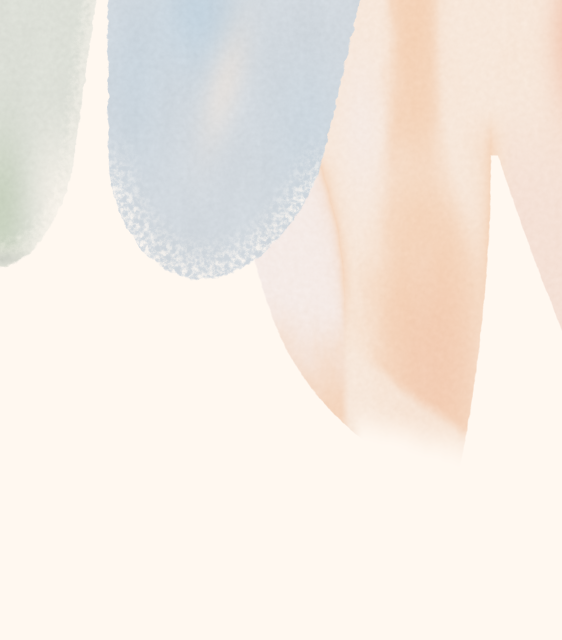
Give the GLSL for this background, as a Shadertoy shader.

```glsl
#define PAPER vec3(1.0, 0.972, 0.942)
#define SAGE vec3(0.865, 0.875, 0.845)
#define SKY vec3(0.825, 0.85, 0.872)
#define DEEP_SKY vec3(0.75, 0.82, 0.87)
#define CREAM vec3(0.968, 0.908, 0.858)
#define BLUSH vec3(0.96, 0.922, 0.905)
#define APRICOT vec3(0.955, 0.815, 0.705)
#define CORAL vec3(0.94, 0.755, 0.665)
#define GRAIN_FREQ 120.0
#define GRAIN_DEPTH 0.035
#define EDGE_ROUGH 0.006

vec2 hashGradient(vec2 cell) {
    vec2 h = vec2(dot(cell, vec2(127.1, 311.7)), dot(cell, vec2(269.5, 183.3)));
    return 2.0 * fract(sin(h) * 43758.5) - 1.0;
}

float gradientNoise(vec2 p) {
    vec2 i = floor(p), f = fract(p);
    vec2 u = f * f * (3.0 - 2.0 * f), e = vec2(1.0, 0.0);
    float low = mix(dot(hashGradient(i), f), dot(hashGradient(i + e.xy), f - e.xy), u.x);
    float high = mix(dot(hashGradient(i + e.yx), f - e.yx), dot(hashGradient(i + 1.0), f - 1.0), u.x);
    return mix(low, high, u.y);
}

float fbm(vec2 p) {
    float sum = 0.0, amp = 0.6;
    for (int i = 0; i < 4; i++) {
        sum += amp * gradientNoise(p);
        p = mat2(1.6, 1.2, -1.2, 1.6) * p;
        amp *= 0.5;
    }
    return sum;
}

float blob(vec2 p, vec2 center, vec2 radius) {
    vec2 q = (p - center) / radius;
    return exp(-dot(q, q));
}

// Distance to a hanging petal with straight sides and a rounded tip
float petal(vec2 p, float left, float right, float roundStart, float tip) {
    float halfWidth = 0.5 * (right - left);
    float x = (p.x - 0.5 * (left + right)) / halfWidth;
    float y = max(p.y - roundStart, 0.0) / (tip - roundStart);
    return (length(vec2(x, y)) - 1.0) * halfWidth;
}

float coverage(float dist) {
    float aa = 1.0 / iResolution.y;
    return 1.0 - smoothstep(-aa, aa, dist);
}

// Merged warm petals: colour in rgb, opacity in a
vec4 warmWash(vec2 p, float rough, float wash) {
    float s = max(p.y - 0.404, -0.1);
    float leftEdge = 0.397 + 0.28 * s + 4.0 * s * s * s;
    float drop = max(p.y - 0.24, 0.0);
    float rightEdge = 0.767 - 0.2 * drop * drop;
    float nextEdge = 0.777 + 0.33 * drop + 0.13 * drop * drop;
    float gap = min(min(p.x - rightEdge, nextEdge - p.x), p.y - 0.243);
    float alpha = coverage(max((leftEdge - p.x) * 0.8, gap) + rough * 0.5);

    // Vertical band that widens downwards, cut by a pale diagonal
    float widen = smoothstep(0.2, 0.48, p.y);
    float bx = (p.x - mix(0.647, 0.668, widen) + 0.025 * wash) / mix(0.04, 0.09, widen);
    float band = exp(-bx * bx * bx * bx) * (0.85 - 0.3 * blob(p, vec2(0.66, 0.27), vec2(0.2, 0.06)));
    float diagonal = p.y - 0.573 - 0.75 * (p.x - 0.6) + 0.025 * wash;
    band *= 1.0 - 0.85 * smoothstep(-0.005, 0.025, diagonal);
    vec3 color = mix(CREAM, APRICOT, clamp(band + 0.25 * wash, 0.0, 1.0));
    color = mix(color, CORAL, 0.4 * band * blob(p, vec2(0.68, 0.57), vec2(0.07, 0.15)));
    color = mix(color, BLUSH, 0.7 * blob(p, vec2(0.565, 0.2), vec2(0.035, 0.12)));

    // Pale fold on the left with a pigment rim
    float bend = max(0.5 - p.y, 0.0);
    float fold = p.x - 0.54 + 0.7 * bend * bend + 0.012 * wash;
    float below = smoothstep(0.22, 0.27, p.y);
    float stain = 0.8 * smoothstep(0.46, 0.66, p.y + 0.1 * wash);
    color = mix(color, mix(BLUSH, APRICOT, stain), below * (1.0 - smoothstep(-0.008, 0.006, fold)));
    float rim = exp(-abs(fold) / 0.009) * below * (1.0 - smoothstep(0.42, 0.58, p.y));
    color = mix(color, APRICOT, 0.7 * rim);

    // Right rim, blushing neighbour and coral corner
    float side = exp(-abs(rightEdge - p.x) / 0.014) * smoothstep(0.16, 0.24, p.y);
    color = mix(color, APRICOT, 0.75 * side * (1.0 - smoothstep(0.35, 0.6, p.y)));
    float neighbour = smoothstep(0.0, 0.03, p.x - 0.775) * smoothstep(0.1, 0.35, p.y);
    color = mix(color, mix(BLUSH, CORAL, 0.3), 0.7 * neighbour);
    color = mix(color, CORAL, 0.75 * blob(p, vec2(0.895, 0.06), vec2(0.035, 0.12)));

    // Wet lower end dissolves into the paper
    float fade = smoothstep(0.615, 0.69, p.y - 0.25 * (p.x - 0.553) + 0.02 * wash);
    alpha *= 1.0 - fade * smoothstep(0.545, 0.568, p.x);
    return vec4(color, alpha);
}

void mainImage(out vec4 fragColor, in vec2 fragCoord) {
    vec2 p = fragCoord / iResolution.y;
    p.y = 1.0 - p.y;
    float grain = fbm(p * GRAIN_FREQ);
    float rough = EDGE_ROUGH * fbm(p * 75.0 + 9.0);
    float wash = fbm(p * vec2(22.0, 9.0) + 4.0);
    float texture1 = GRAIN_DEPTH * grain;

    vec4 warm = warmWash(p, rough, wash);
    vec3 color = mix(PAPER, warm.rgb + texture1 * vec3(0.5, 0.8, 1.0), warm.a);

    // Sage petal
    float sageEdge = 0.15 - 0.14 * p.y;
    float sageDist = petal(p, -sageEdge, sageEdge, 0.25, 0.416) + rough;
    vec3 sage = mix(SAGE, SAGE * vec3(0.91, 0.94, 0.89), blob(p, vec2(0.0, 0.33), vec2(0.04, 0.12)));
    sage = mix(sage, PAPER, 0.55 * blob(p, vec2(0.085, 0.31), vec2(0.035, 0.1)));
    sage = mix(sage, PAPER, 0.4 * smoothstep(-0.03, 0.0, sageDist + 0.02 * grain));
    sage = mix(sage, SAGE * 0.9, 0.6 * blob(p, vec2(0.008, 0.405), vec2(0.035, 0.012)));
    color = mix(color, sage + texture1 + 0.02 * wash, coverage(sageDist));

    // Sky petal with deep pools, a pale streak and a dry-brushed tip
    float skyDist = petal(p, 0.169, 0.5625 - 0.235 * p.y, 0.24, 0.436) + 1.3 * rough;
    vec3 sky = mix(SKY, DEEP_SKY, 0.75 * blob(p, vec2(0.31, 0.02), vec2(0.06, 0.09)));
    sky = mix(sky, DEEP_SKY, 0.35 * blob(p, vec2(0.21, 0.12), vec2(0.05, 0.14)));
    sky = mix(sky, DEEP_SKY, 0.3 * blob(p, vec2(0.48, 0.2), vec2(0.06, 0.12)));
    float streakX = 0.345 + 0.25 * (0.16 - p.y);
    sky = mix(sky, CREAM, 0.45 * blob(p, vec2(streakX, 0.13), vec2(0.03, 0.1)));
    float dry = smoothstep(-0.06, 0.0, skyDist) * smoothstep(0.2, 0.32, p.y);
    sky = mix(sky, PAPER, dry * smoothstep(-0.2, 0.3, grain) * 0.8);
    color = mix(color, sky + texture1 + 0.025 * wash, coverage(skyDist));

    fragColor = vec4(clamp(color, 0.0, 1.0), 1.0);
}
```
